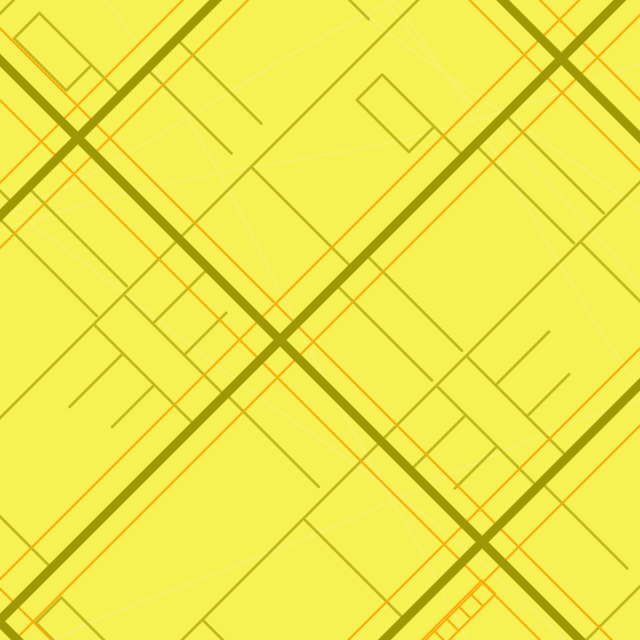
Write a WebGL 2 fragment shader that draws this pattern.

```glsl
#version 300 es
precision highp float;
// A flat street plan on yellow: a diagonal grid of broad olive roads with orange
// side lanes, a thin lane midway, and plots holding spurs, ribs, yards or a ladder.
// Roads are folded repeats; each plot picks its contents from its cell index.

#define ROAD_PERIOD vec2(0.4466, 0.6215)
#define ROAD_ORIGIN vec2(0.685, -0.0663)
#define ROAD_HALF 0.0071
#define LANE_HALF 0.0017
#define PATH_HALF 0.0021
#define LANE_OFFSET 0.042
#define LANE_JITTER 0.016
#define SPUR_GAP 0.066
#define SOFTNESS 0.0014
#define TRAIL_COUNT 8

uniform vec2 u_resolution;
out vec4 fragColor;

const vec3 GROUND = vec3(0.97, 0.95, 0.325);
const vec3 TRAIL  = vec3(0.98, 0.95, 0.52);
const vec3 PATH   = vec3(0.745, 0.715, 0.11);
const vec3 LANE   = vec3(0.975, 0.67, 0.03);
const vec3 ROAD   = vec3(0.625, 0.595, 0.02);

float hash(vec2 p) {
    vec3 q = fract(p.xyx * vec3(0.1031, 0.1030, 0.0973));
    q += dot(q, q.yzx + 33.33);
    return fract((q.x + q.y) * q.z);
}

float segment(vec2 p, vec2 a, vec2 b) {
    vec2 ab = b - a;
    return length(p - a - ab * clamp(dot(p - a, ab) / dot(ab, ab), 0.0, 1.0));
}

float boxOutline(vec2 p, vec2 halfSize) {
    vec2 d = abs(p) - halfSize;
    return abs(length(max(d, 0.0)) + min(max(d.x, d.y), 0.0));
}

float stroke(float dist, float halfWidth) {
    float soft = max(SOFTNESS, 0.7 / u_resolution.y);
    return 1.0 - smoothstep(halfWidth - soft, halfWidth + soft, dist);
}

// Distance to the roads of one direction (x) and to their side lanes (y)
vec2 roadAndLanes(float x, float period, float seed) {
    float index = round(x / period);
    float local = x - index * period;
    float side = local < 0.0 ? 0.0 : 1.0;
    float jitter = (hash(vec2(index * 2.0 + side + 40.0, seed)) - 0.5) * LANE_JITTER;
    return vec2(abs(local), abs(abs(local) - LANE_OFFSET - jitter));
}

// Distance to the paths (x) and to the orange ladder (y) of the plot at p
vec2 plotDetails(vec2 p) {
    vec2 size = 0.5 * ROAD_PERIOD;
    vec2 cell = floor(p / size);
    vec2 q = p - cell * size - vec2(0.0, 0.5 * size.y);
    float kind = mod(3.0 * cell.x + cell.y, 7.0);
    bool besideRoad = mod(cell.x, 2.0) < 0.5;
    float reach = size.x * (besideRoad ? mix(0.8, 1.0, hash(cell + 17.0)) : 1.0);
    vec2 dist = vec2(1.0);
    float shift = (hash(cell + 71.0) - 0.5) * 0.08;

    if (kind < 1.5) {                 // pair of spurs
        q.y = abs(q.y - shift) - 0.5 * SPUR_GAP;
        dist.x = segment(q, vec2(0.0), vec2(reach, 0.0));
    } else if (kind == 3.0) {         // pair of spurs with ribs to both sides
        q.y = abs(q.y) - 0.5 * SPUR_GAP;
        dist.x = segment(q, vec2(0.0), vec2(size.x, 0.0));
        for (float i = 0.0; i < 2.0; i++) {
            float h = size.x * (0.29 + 0.31 * i);
            dist.x = min(dist.x, segment(q, vec2(h, 0.0), vec2(h, 0.118 - 0.025 * i)));
        }
    } else if (kind == 5.0) {
        if (mod(cell.x, 4.0) == 2.0) { // ladder along the lane
            vec2 r = q - vec2(0.057, 0.045);
            float rung = abs(fract(r.y / 0.027) - 0.5) * 0.027;
            vec2 halfSize = vec2(0.015, 0.0675);
            bool inside = all(lessThan(abs(r), halfSize));
            dist.y = min(boxOutline(r, halfSize), inside ? rung : 1.0);
        } else {                      // yard with a drive
            vec2 halfYard = vec2(0.0575, 0.028);
            float yardX = 0.45 * size.x;
            q.y += 0.088;
            dist.x = boxOutline(q - vec2(yardX, 0.0), halfYard);
            dist.x = min(dist.x, segment(q, vec2(yardX + halfYard.x, halfYard.y),
                                         vec2(size.x, halfYard.y)));
        }
    } else {                          // single spur
        dist.x = segment(q, vec2(0.0, shift), vec2(reach, shift));
    }
    return dist;
}

// Faint, slightly bent trails crossing the whole sheet
float trails(vec2 uv) {
    float cover = 0.0;
    for (int i = 0; i < TRAIL_COUNT; i++) {
        float id = float(i);
        float angle = 6.2832 * hash(vec2(id, 3.0));
        vec2 normal = vec2(cos(angle), sin(angle));
        vec2 c = uv - 0.5;
        float along = dot(c, vec2(-normal.y, normal.x));
        float bend = 0.02 * sin(3.0 * along + id) + 0.008 * sin(7.0 * along - id);
        float offset = hash(vec2(id, 9.0)) - 0.5;
        cover = max(cover, stroke(abs(dot(c, normal) - offset + bend), 0.0017));
    }
    return cover;
}

void main() {
    vec2 uv = gl_FragCoord.xy / u_resolution.y;
    vec2 p = vec2(uv.x - uv.y + 1.0, uv.x + uv.y - 1.0) * 0.70711 - ROAD_ORIGIN;

    vec2 across = roadAndLanes(p.x, ROAD_PERIOD.x, 5.0);
    vec2 down = roadAndLanes(p.y, ROAD_PERIOD.y, 23.0);
    vec2 nearest = min(across, down);
    vec2 details = plotDetails(p);
    float midPath = 0.5 * ROAD_PERIOD.x - across.x;

    vec3 color = mix(GROUND, TRAIL, 0.45 * trails(uv));
    color = mix(color, PATH, stroke(min(midPath, details.x), PATH_HALF));
    color = mix(color, LANE, stroke(min(nearest.y, details.y), LANE_HALF));
    color = mix(color, ROAD, stroke(nearest.x, ROAD_HALF));
    fragColor = vec4(color, 1.0);
}
```
